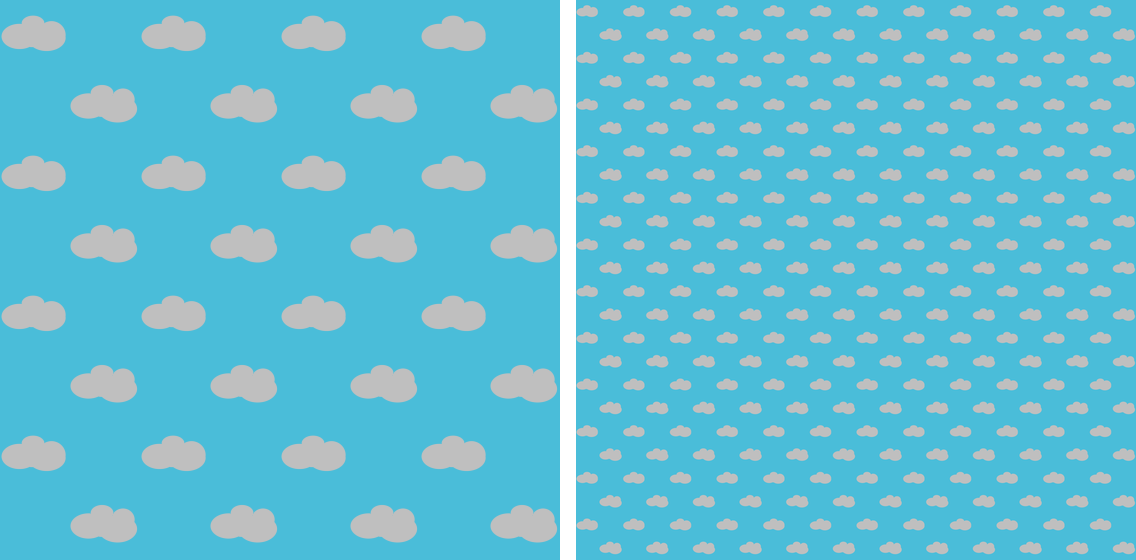
Left: one tile. Right: repeated 3 by 3.
Reproduce this pattern procedurally as a Shadertoy shader.

```glsl
// Flat grey clouds of two shapes in staggered rows on a light blue sky.

// Approximate signed distance to an axis-aligned ellipse
float ellipse(vec2 p, vec2 center, vec2 radii) {
    vec2 q = (p - center) / radii;
    float k = length(q);
    return k * (k - 1.0) / max(length(q / radii), 1e-4);
}

// Offset from the nearest copy of a cloud; the tile is 4 units wide
vec2 wrapOffset(vec2 p, vec2 center) {
    return mod(p - center + 2.0, 4.0) - 2.0;
}

// Cloud with one broad, rounded right side
float roundCloud(vec2 p) {
    float d = ellipse(p, vec2(-0.40, -0.083), vec2(0.514, 0.361));     // left
    d = min(d, ellipse(p, vec2(-0.014, 0.29), vec2(0.326, 0.222)));    // crown
    d = min(d, ellipse(p, vec2(0.514, -0.042), vec2(0.403, 0.396)));   // upper right
    d = min(d, ellipse(p, vec2(0.375, -0.125), vec2(0.542, 0.375)));   // lower right
    return min(d, ellipse(p, vec2(-0.04, -0.125), vec2(0.417, 0.264))); // base
}

// Cloud with a separate puff at the upper right
float puffyCloud(vec2 p) {
    float d = ellipse(p, vec2(-0.43, -0.07), vec2(0.514, 0.361));      // left
    d = min(d, ellipse(p, vec2(-0.042, 0.30), vec2(0.326, 0.23)));     // crown
    d = min(d, ellipse(p, vec2(0.556, 0.111), vec2(0.333, 0.319)));    // upper right
    d = min(d, ellipse(p, vec2(0.403, -0.153), vec2(0.556, 0.389)));   // lower right
    return min(d, ellipse(p, vec2(-0.03, -0.125), vec2(0.417, 0.257))); // base
}

void mainImage(out vec4 fragColor, in vec2 fragCoord) {
    // Four tiles across and down, 16 units in all
    vec2 p = fragCoord / iResolution.xy * 16.0;
    float pixel = 16.0 / min(iResolution.x, iResolution.y);

    // One cloud of each kind per tile, half a tile apart
    float d = min(roundCloud(wrapOffset(p, vec2(0.958, 3.042))),
                  puffyCloud(wrapOffset(p, vec2(2.958, 1.042))));

    vec3 sky = vec3(0.29, 0.74, 0.85);
    vec3 cloud = vec3(0.75);
    float coverage = 1.0 - smoothstep(-0.7 * pixel, 0.7 * pixel, d);
    fragColor = vec4(mix(sky, cloud, coverage), 1.0);
}
```
